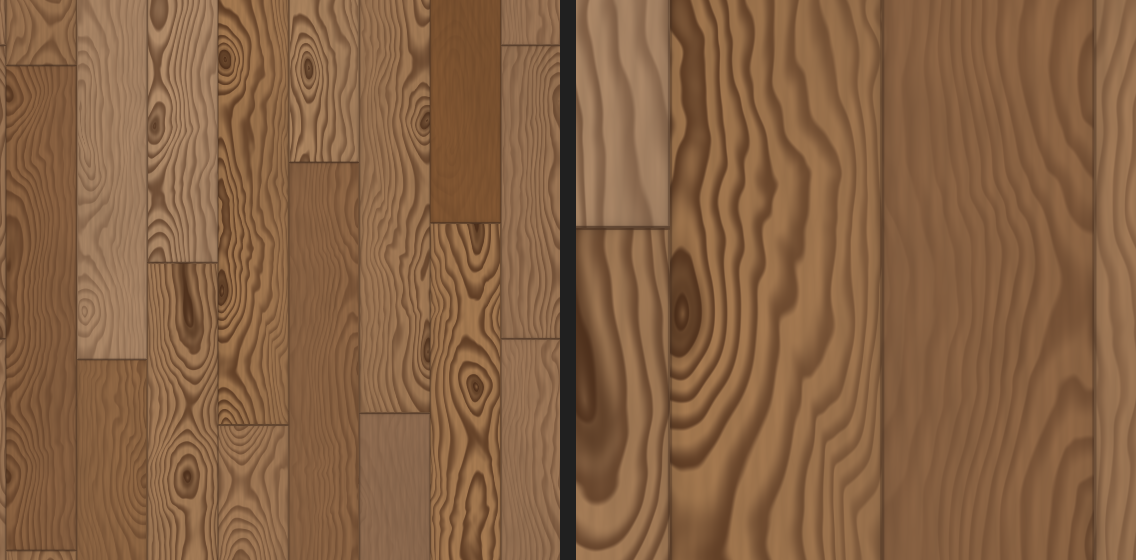
Left, the full canvas; right, a detail of the centre.
Give the GLSL for this texture, as a WebGL 2 fragment shader.

```glsl
#version 300 es
precision highp float;

uniform vec2 u_resolution;
out vec4 outColor;

const float PLANK_WIDTH = 0.1263;
const float PLANK_OFFSET = 0.0104;
const float SEAM_HALF_WIDTH = 0.0011;
const float RING_DENSITY = 12.0;      // growth rings per plank width
const float RING_CONTRAST = 0.8;
const float KNOT_RADIUS = 0.1;
const float FIBRE_CONTRAST = 0.035;
const float STAIN_CONTRAST = 0.045;

const vec3 DARK_WOOD = vec3(0.44, 0.285, 0.17);
const vec3 PALE_WOOD = vec3(0.68, 0.55, 0.43);
const vec3 LATEWOOD = vec3(0.33, 0.2, 0.11);
const vec3 KNOT_COLOR = vec3(0.26, 0.15, 0.08);
const vec3 SEAM_COLOR = vec3(0.28, 0.19, 0.13);
const vec3 AMBER_SHIFT = vec3(0.03, 0.0, -0.05);

// Heights of the two end joints in each column; 2.0 lies off the canvas
const vec2 JOINTS[8] = vec2[8](
  vec2(0.017, 0.883), vec2(0.358, 2.0), vec2(0.531, 2.0), vec2(0.241, 2.0),
  vec2(0.710, 2.0), vec2(0.262, 2.0), vec2(0.602, 2.0), vec2(0.395, 0.919));

// Plank character: tone, warmth, figure strength, heart position
const vec4 LOWER_PLANKS[8] = vec4[8](
  vec4(0.50, 0.6, 0.55, 0.6), vec4(0.36, 0.7, 0.45, 1.0),
  vec4(0.60, 0.6, 0.85, 0.62), vec4(0.56, 0.55, 0.6, 0.35),
  vec4(0.32, 0.5, 0.45, 1.05), vec4(0.48, 0.25, 0.12, 0.0),
  vec4(0.53, 0.8, 1.0, 0.6), vec4(0.55, 0.4, 0.5, 1.1));
const vec4 UPPER_PLANKS[8] = vec4[8](
  vec4(0.26, 0.45, 0.65, 0.0), vec4(0.78, 0.4, 0.35, 0.1),
  vec4(0.80, 0.35, 0.8, 0.15), vec4(0.52, 0.8, 1.0, 0.1),
  vec4(0.72, 0.6, 0.85, 0.25), vec4(0.58, 0.6, 0.8, 0.95),
  vec4(0.13, 0.85, 0.1, 0.3), vec4(0.55, 0.4, 0.6, 0.85));

vec2 hash2(vec2 p) {
  vec3 q = fract(p.xyx * vec3(0.1031, 0.1030, 0.0973));
  q += dot(q, q.yzx + 33.33);
  return fract((q.xx + q.yz) * q.zy);
}

// Layered, turned and warped sines, roughly -1 to 1
float waves(vec2 p) {
  const mat2 TURN = mat2(0.8, 0.6, -0.6, 0.8);
  float sum = 0.0, amplitude = 0.6;
  for (int i = 0; i < 4; i++) {
    p = TURN * p + 0.6 * sin(p.yx + float(i));
    sum += amplitude * sin(p.x) * cos(p.y);
    p *= 1.7;
    amplitude *= 0.55;
  }
  return sum;
}

// Distance to the nearest scattered cell centre
float cellular(vec2 p) {
  vec2 cell = floor(p);
  float nearest = 2.0;
  for (int j = -1; j <= 1; j++)
    for (int i = -1; i <= 1; i++) {
      vec2 neighbour = cell + vec2(i, j);
      nearest = min(nearest, distance(p, neighbour + hash2(neighbour + 50.0)));
    }
  return nearest;
}

vec3 woodColor(vec2 p, vec4 plank, vec2 seed) {
  vec2 shift = seed * 40.0;
  vec3 wood = mix(DARK_WOOD, PALE_WOOD, plank.x) + (plank.y - 0.5) * AMBER_SHIFT;

  // Broad stains and fine upright fibres
  wood *= 1.0 + STAIN_CONTRAST * waves(p * vec2(1.6, 0.9) + shift.yx);
  float sway = waves(p * vec2(2.0, 0.8) + shift);
  wood *= 1.0 + FIBRE_CONTRAST * (1.0 - 2.0 * cellular(p * vec2(24.0, 2.5) + shift));
  wood *= 1.0 + 0.4 * FIBRE_CONTRAST * sin(p.x * 75.0 + 5.0 * sway);

  // Rings of a trunk whose heart drifts through the cut face
  float across = p.x - plank.w + 0.13 * waves(p * vec2(2.5, 1.7) + shift);
  float depth = 0.3 * sin(p.y * 1.1 + shift.x) + 0.13 * sin(p.y * 2.5 + shift.y);
  float radius = length(vec2(across, depth));
  float phase = radius * RING_DENSITY + 0.45 * waves(p * vec2(4.5, 2.4) + shift.yx)
              + 0.5 * sin(radius * 9.0 + shift.x);
  float blur = fwidth(phase);
  float ring = fract(phase);
  float late = smoothstep(0.3, 0.85, ring) * (1.0 - smoothstep(1.0 - max(0.15, blur), 1.0, ring));
  late = mix(late, 0.3, smoothstep(0.35, 0.9, blur));

  // Figure fades away from the heart
  float figure = plank.z * mix(0.25, 1.0, exp(-2.2 * across * across));
  wood += figure * (1.0 - late) * vec3(0.05, 0.035, 0.01);
  wood = mix(wood, LATEWOOD, late * figure * RING_CONTRAST);
  float knot = exp(-pow(radius / KNOT_RADIUS, 4.0)) * (1.0 - 0.5 * exp(-900.0 * radius * radius));
  return mix(wood, KNOT_COLOR, 0.75 * knot * smoothstep(0.3, 0.9, plank.z));
}

float seamLine(float d, float pixel) {
  return 1.0 - smoothstep(SEAM_HALF_WIDTH - 0.5 * pixel, SEAM_HALF_WIDTH + pixel, d);
}

void main() {
  vec2 uv = gl_FragCoord.xy / u_resolution;
  float pixel = 1.0 / min(u_resolution.x, u_resolution.y);

  // Find the plank
  float slot = (uv.x - PLANK_OFFSET) / PLANK_WIDTH;
  int column = int(mod(floor(slot), 8.0));
  vec2 joints = JOINTS[column];
  float row = mod(step(joints.x, uv.y) + step(joints.y, uv.y), 2.0);
  vec4 plank = row < 0.5 ? LOWER_PLANKS[column] : UPPER_PLANKS[column];
  vec2 seed = hash2(vec2(float(column) + 3.0, row * 7.0 + 11.0));
  vec3 color = woodColor(vec2(fract(slot), uv.y / PLANK_WIDTH), plank, seed);

  // Seams with a soft shaded edge
  float side = min(fract(slot), 1.0 - fract(slot)) * PLANK_WIDTH;
  float end = min(abs(uv.y - joints.x), abs(uv.y - joints.y));
  color *= 1.0 - 0.12 * exp(-min(side, end) / 0.003);
  float seam = max(0.4 * seamLine(side, pixel), 0.65 * seamLine(end, pixel));
  outColor = vec4(mix(color, SEAM_COLOR, seam), 1.0);
}
```
